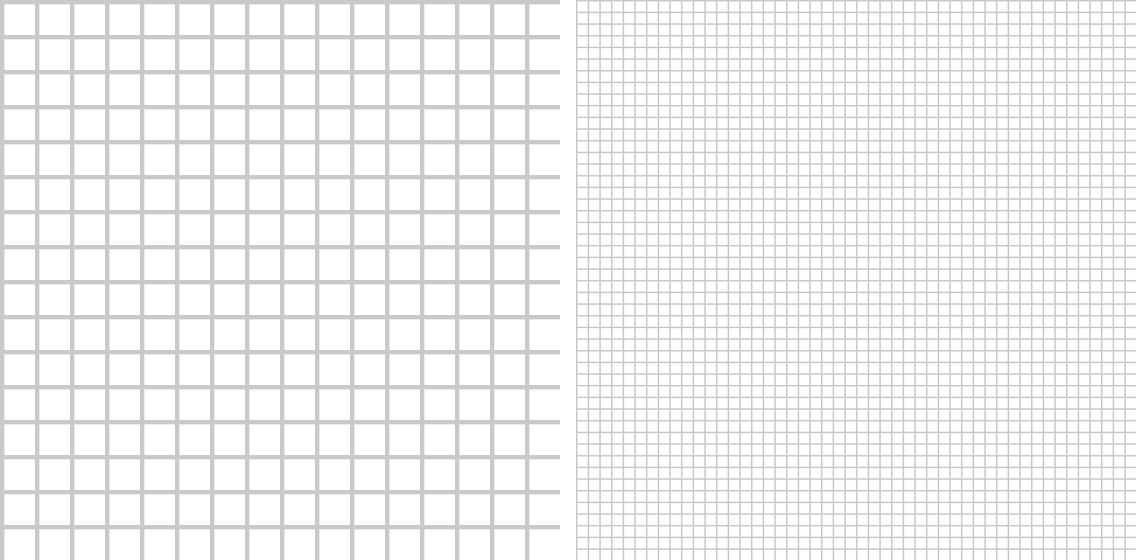
Left: one tile. Right: repeated 3 by 3.
This pattern is drawn by a three.js fragment shader. Its source:

```glsl
varying vec2 vUv;

const float REPEATS = 16.0;
const float LINE_WIDTH = 0.125; // share of one cell
const vec3 PAPER = vec3(1.0);
const vec3 LINE_GREY = vec3(0.79);

// Signed distance per axis to the nearest line edge, negative inside the line
vec2 lineDistance(vec2 cell, float width) {
  vec2 fromCentre = abs(fract(cell - 0.5 * width + 0.5) - 0.5);
  return fromCentre - 0.5 * width;
}

// Smoothed coverage of both line directions
float gridCoverage(vec2 cell, float width, vec2 blur) {
  vec2 lines = clamp(0.5 - lineDistance(cell, width) / blur, 0.0, 1.0);
  return max(lines.x, lines.y);
}

void main() {
  // Lines run along the left and top side of each cell
  vec2 cell = vec2(vUv.x, 1.0 - vUv.y) * REPEATS;
  vec2 blur = max(fwidth(cell), vec2(0.0001));

  float grid = gridCoverage(cell, LINE_WIDTH, blur);
  gl_FragColor = vec4(mix(PAPER, LINE_GREY, grid), 1.0);
}
```
